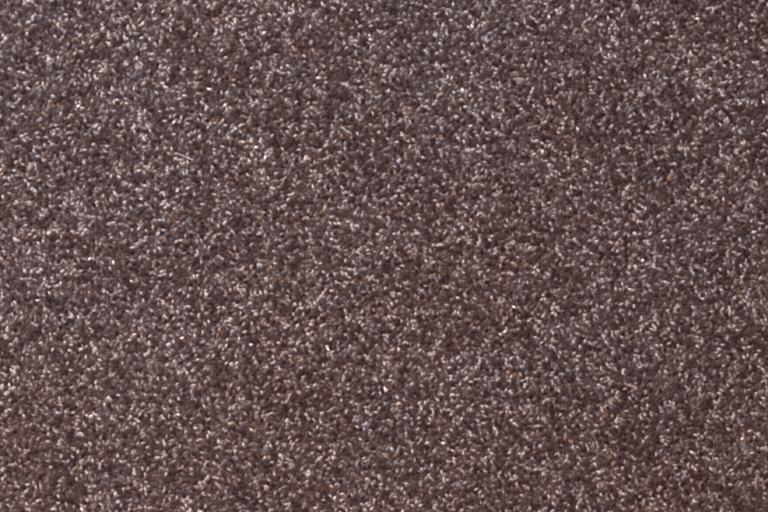
A Shadertoy shader for this texture:

```glsl
// A bed of fine dark seeds or coarse sand, lit from the upper left.
// Stretched cellular blobs add up to soft grains with their own tones;
// layered sines vary the brightness and warmth over the whole surface.

const float GRAIN_ROWS = 146.0;               // grains per canvas height
const float GRAIN_FOCUS = 5.0;                // higher gives crisper grains
const float GRAIN_CONTRAST = 1.5;
const float SOFTNESS = 0.35;                  // fades grains where cover is thin
const float MEAN_TONE = 0.405;
const vec2 LIGHT_DIR = vec2(-0.6, 0.8);
const vec3 BASE_TINT = vec3(0.0, -0.073, -0.073);
const vec3 WARM_TINT = vec3(0.030, 0.0, -0.028);
const vec3 FIBRE_COLOR = vec3(0.78, 0.70, 0.68);

vec3 hash3(vec2 cell) {
    vec3 p = fract(cell.xyx * vec3(0.1031, 0.1030, 0.0973));
    p += dot(p, p.yxz + 33.33);
    return fract((p.xxy + p.yzz) * p.zyx);
}

mat2 rotation(float angle) {
    float c = cos(angle), s = sin(angle);
    return mat2(c, s, -s, c);
}

// Smooth irregular field, roughly -1 to 1
float layeredSines(vec2 p) {
    float sum = 0.0, amplitude = 0.5;
    for (int i = 0; i < 4; i++) {
        sum += amplitude * sin(p.x + 1.3 * sin(p.y)) * cos(p.y - 0.8 * sin(p.x));
        p = rotation(0.9) * p * 1.9 + 2.7;
        amplitude *= 0.6;
    }
    return sum;
}

// Mostly dark tones with a thin tail of pale and a few nearly white grains
float grainTone(float rank, float rarity) {
    float tone = 0.22 + 0.32 * rank + 0.27 * pow(rank, 7.0);
    return mix(tone, 0.95, step(0.9985, rarity));
}

vec3 grainColor(vec3 seed, float warmth) {
    float tone = grainTone(seed.x, seed.z);
    float tint = 1.5 * (seed.y - 0.5) + warmth;
    tint += 1.4 * smoothstep(0.92, 1.0, seed.y);
    return vec3(tone) + WARM_TINT * tint * smoothstep(0.15, 0.5, tone);
}

// Adds nearby grains, lights their upper sides and shades sparse spots
vec3 grains(vec2 p, float warmth) {
    vec2 base = floor(p);
    float cover = 0.0, slope = 0.0;
    vec3 deviation = vec3(0.0);
    for (int y = -1; y <= 1; y++) {
        for (int x = -1; x <= 1; x++) {
            vec2 cell = base + vec2(x, y);
            vec3 place = hash3(cell + 17.0);
            vec2 offset = p - cell - 0.5 - 0.95 * (place.xy - 0.5);
            vec2 local = rotation(6.2832 * place.z) * offset * vec2(0.8, 1.28);
            float weight = exp(-GRAIN_FOCUS * dot(local, local));
            deviation += weight * (grainColor(hash3(cell + 241.0), warmth) - MEAN_TONE);
            slope += weight * dot(offset, LIGHT_DIR);
            cover += weight;
        }
    }
    float share = 1.0 / (cover + SOFTNESS);
    float shadow = mix(0.82, 1.03, smoothstep(0.0, 0.9, cover));
    float light = 1.0 + 0.55 * slope * share;
    return (MEAN_TONE + GRAIN_CONTRAST * deviation * share) * shadow * light;
}

float segmentDistance(vec2 p, vec2 a, vec2 b) {
    vec2 along = b - a;
    float t = clamp(dot(p - a, along) / dot(along, along), 0.0, 1.0);
    return length(p - a - along * t);
}

void mainImage(out vec4 fragColor, in vec2 fragCoord) {
    vec2 uv = fragCoord / iResolution.xy;
    vec2 p = fragCoord / iResolution.y;
    float pixel = 1.0 / iResolution.y;

    // Broad light falloff, soft clumps and warm patches
    float clumps = layeredSines(p * 11.0 + 4.0);
    float falloff = 1.05 - 0.11 * uv.x + 0.03 * (uv.y - 0.5);
    float exposure = falloff + 0.055 * clumps;
    float warmth = 0.3 * layeredSines(p * 5.0 + 1.0)
                 + 0.5 * (0.5 - uv.y) + 0.1;

    vec3 color = grains(p * GRAIN_ROWS, warmth) * exposure + BASE_TINT;

    // One short pale fibre among the grains
    float fibre = segmentDistance(p, vec2(0.350, 0.699), vec2(0.375, 0.688));
    color = mix(color, FIBRE_COLOR, 0.8 * (1.0 - smoothstep(0.0, 0.001 + pixel, fibre)));

    fragColor = vec4(clamp(color, 0.0, 1.0), 1.0);
}
```
